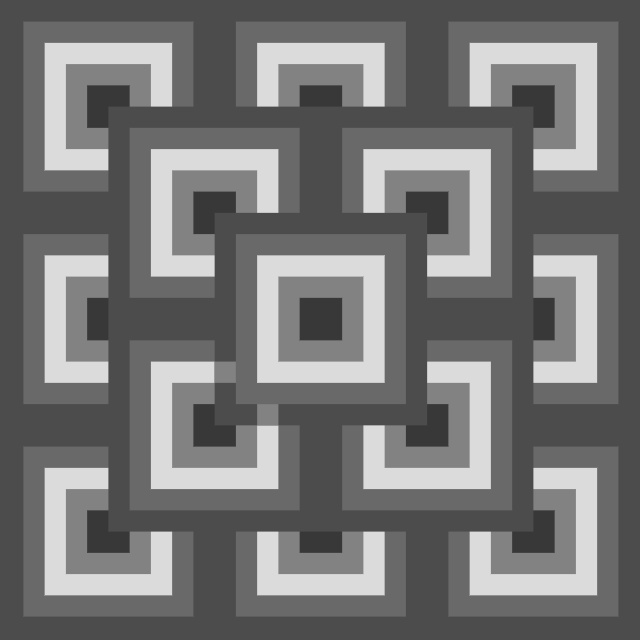
Write a WebGL 2 fragment shader that draws this pattern.

```glsl
#version 300 es
precision highp float;
// Draws three stacked layers of concentric grey square tiles, each layer smaller than the one below.

uniform vec2 u_resolution;
out vec4 fragColor;

const float STEP = 17.0 / 512.0;      // width of one ring on the canvas
const vec2 CENTER = vec2(0.5014);
const float TILE = 10.0;              // tile width in rings

const float GROUND = 0.30;
const float FRAME = 0.41;
const float LIGHT = 0.86;
const float MIDDLE = 0.51;
const float CORE = 0.22;

float squareDistance(vec2 p) {
    return max(abs(p.x), abs(p.y));
}

// Coverage of a centred square, softened over one pixel.
float squareMask(vec2 p, float halfSize, float pixel) {
    return clamp((halfSize - squareDistance(p)) / pixel + 0.5, 0.0, 1.0);
}

// Nested squares, painted from the outside in.
float tileShade(vec2 p, float pixel) {
    float shade = GROUND;
    shade = mix(shade, FRAME, squareMask(p, 4.0, pixel));
    shade = mix(shade, LIGHT, squareMask(p, 3.0, pixel));
    shade = mix(shade, MIDDLE, squareMask(p, 2.0, pixel));
    return mix(shade, CORE, squareMask(p, 1.0, pixel));
}

// A count by count grid of tiles centred on the origin.
float gridShade(vec2 p, float count, float pixel) {
    vec2 cell = mod(p + 0.5 * TILE * count, TILE) - 0.5 * TILE;
    return tileShade(cell, pixel);
}

void main() {
    float side = min(u_resolution.x, u_resolution.y);
    vec2 uv = (gl_FragCoord.xy - 0.5 * u_resolution) / side + 0.5;
    vec2 p = (uv - CENTER) / STEP;
    float pixel = 1.0 / (side * STEP);

    // Layers of 3, 2 and 1 tiles per side, back to front
    float shade = GROUND;
    for (int i = 3; i >= 1; i--) {
        float count = float(i);
        float cover = squareMask(p, 0.5 * TILE * count, pixel);
        shade = mix(shade, gridShade(p, count, pixel), cover);
    }

    // Two paler links in the lower left margin of the top tile
    float linkA = squareMask(p - vec2(-4.5, -2.5), 0.5, pixel);
    float linkB = squareMask(p - vec2(-2.5, -4.5), 0.5, pixel);
    shade = mix(shade, MIDDLE, max(linkA, linkB));

    fragColor = vec4(vec3(shade), 1.0);
}
```
